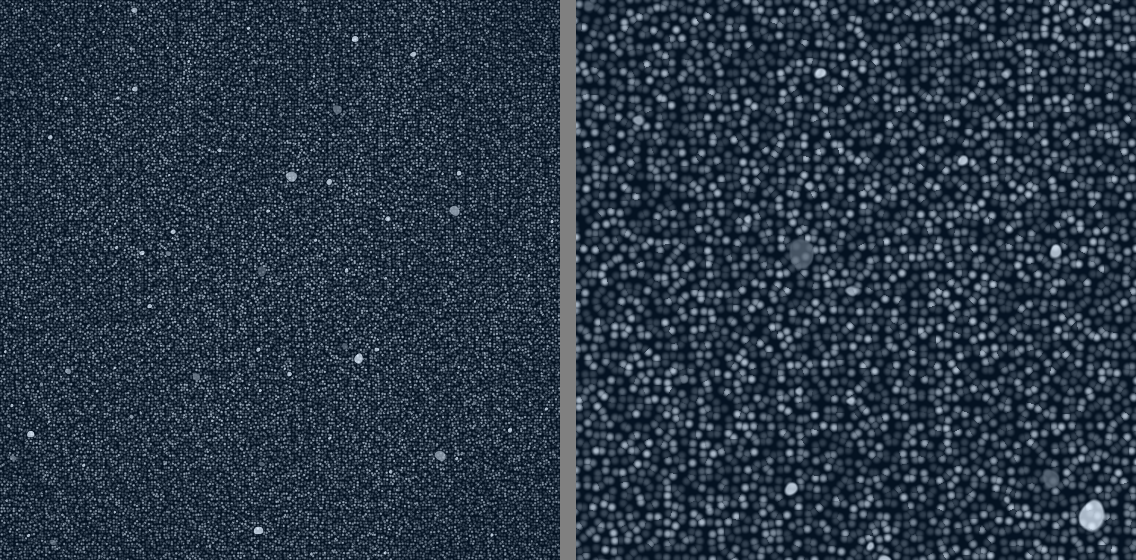
Left: the whole. Right: its middle third, enlarged.
This texture is drawn by a WebGL 1 fragment shader. Its source:

```glsl
precision highp float;
uniform vec2 u_resolution;

vec2 hash2(vec2 p) {
  vec2 q = vec2(dot(p, vec2(127.1, 311.7)), dot(p, vec2(269.5, 183.3)));
  return fract(sin(q) * 43758.545);
}

// Cellular grain: bright rounded cores of uneven strength, dark gaps
float grain(vec2 p) {
  vec2 cell = floor(p);
  float nearest = 9.0;
  float strength = 0.0;
  for (int y = -1; y <= 1; y++) {
    for (int x = -1; x <= 1; x++) {
      vec2 id = cell + vec2(float(x), float(y));
      vec2 site = id + 0.5 + 0.75 * (hash2(id) - 0.5);
      float d = distance(p, site);
      if (d < nearest) {
        nearest = d;
        strength = hash2(id + 41.3).x;
      }
    }
  }
  float core = 1.0 - smoothstep(0.1, 0.67, nearest);
  return 0.015 + (0.16 + 0.46 * strength * strength) * core;
}

// One scattered layer of pale flecks, each with a thin dark rim
float addFlecks(float tone, vec2 uv, float cells, float chance, float size, float texture) {
  vec2 id = floor(uv * cells);
  vec2 seed = id + cells * 3.7;
  vec2 place = 0.2 + 0.6 * hash2(seed);
  vec2 kind = hash2(seed + 17.9);
  vec2 shape = hash2(seed + 53.1);
  vec2 offset = uv - (id + place) / cells;
  offset *= mix(vec2(0.9, 1.12), vec2(1.12, 0.9), shape.x);

  float radius = size * mix(0.7, 1.25, shape.y);
  vec2 bend = offset / radius * 2.2 + kind * 6.3;
  float d = length(offset) - radius * (1.0 + 0.14 * sin(bend.x) * cos(bend.y));
  float soft = max(0.0011, 0.6 / u_resolution.y);
  float present = step(kind.x, chance);
  float body = present * (1.0 - smoothstep(-soft, soft, d));
  float rim = present * (1.0 - smoothstep(0.0, 0.0035, d));
  float pale = mix(0.32, 0.72, smoothstep(0.05, 0.65, kind.y)) + 0.3 * (texture - 0.17);
  return mix(tone * (1.0 - 0.75 * rim * kind.y), pale, body);
}

void main() {
  vec2 uv = gl_FragCoord.xy / u_resolution.y;
  vec2 centered = gl_FragCoord.xy / u_resolution - 0.5;

  // Fine grain with faint broad mottling and darker borders
  float fine = grain(uv * 190.0);
  float mottle = sin(uv.x * 17.0 + 2.0 * sin(uv.y * 9.0)) * sin(uv.y * 21.0 + uv.x * 6.0);
  float tone = fine * (1.08 + 0.05 * mottle - 0.5 * dot(centered, centered));

  // Flecks from many small to few large
  tone = addFlecks(tone, uv, 31.0, 0.13, 0.0024, fine);
  tone = addFlecks(tone, uv, 14.0, 0.16, 0.0043, fine);
  tone = addFlecks(tone, uv, 7.0, 0.24, 0.0074, fine);

  vec3 navyShadow = vec3(0.0, 0.055, 0.115);
  gl_FragColor = vec4(navyShadow + tone, 1.0);
}
```
